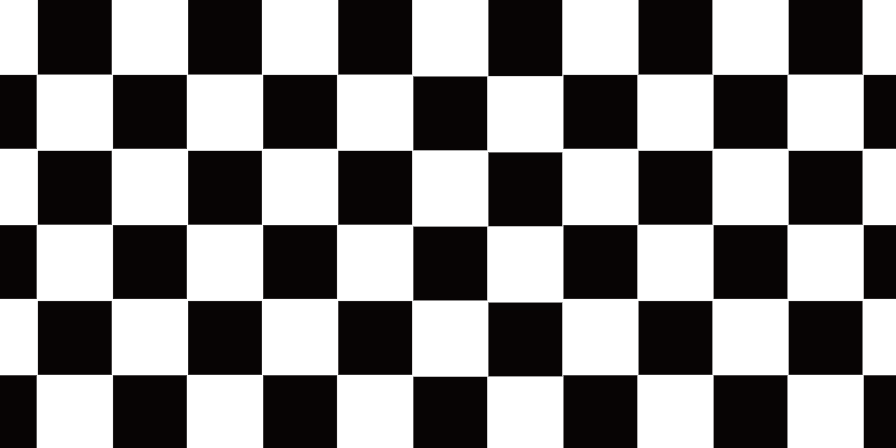
This pattern is drawn by a Shadertoy shader. Its source:

```glsl
// Black and white checkerboard with hairline gaps and two slightly sagging columns.

// Lengths are in canvas heights, measured from the top left corner.
const float PITCH       = 0.16758;  // distance between neighbouring columns
const float SQUARE      = 0.1648;   // side of a black square
const float FIRST_LEFT  = 0.0833;   // left border of column zero
const float EVEN_CENTER = 0.0840;   // first square center in even columns
const float ODD_CENTER  = 0.2497;   // first square center in odd columns
const float SAG         = 0.0034;   // downward slip of the sagging columns
const float SAG_FIRST   = 5.0;
const float SAG_LAST    = 6.0;
const float TOP_BLEED   = 0.010;    // the top row runs off the canvas
const float SOFTNESS    = 0.0026;   // least width of the edge blend

const vec3 INK   = vec3(0.028, 0.016, 0.016);
const vec3 PAPER = vec3(1.0);

float boxDistance(vec2 p, vec2 halfSize) {
    vec2 d = abs(p) - halfSize;
    return length(max(d, 0.0)) + min(max(d.x, d.y), 0.0);
}

// Signed distance to the nearest square of the column that contains p.
float checkerDistance(vec2 p) {
    float across = (p.x - FIRST_LEFT) / PITCH;
    float column = floor(across);
    float isOdd = mod(column, 2.0);
    float sags = step(SAG_FIRST, column) * step(column, SAG_LAST);

    // Fold the column onto one square; rows alternate every second pitch.
    float center = mix(EVEN_CENTER, ODD_CENTER, isOdd) + SAG * sags;
    float period = 2.0 * PITCH;
    float y = max(p.y, TOP_BLEED) - center;
    vec2 local = vec2((across - column - 0.5) * PITCH,
                      y - period * round(y / period));
    return boxDistance(local, vec2(0.5 * SQUARE));
}

void mainImage(out vec4 fragColor, in vec2 fragCoord) {
    vec2 p = fragCoord / iResolution.y;
    p.y = 1.0 - p.y;

    float blend = max(SOFTNESS, 1.0 / iResolution.y);
    float ink = clamp(0.5 - checkerDistance(p) / blend, 0.0, 1.0);
    fragColor = vec4(mix(PAPER, INK, ink), 1.0);
}
```
